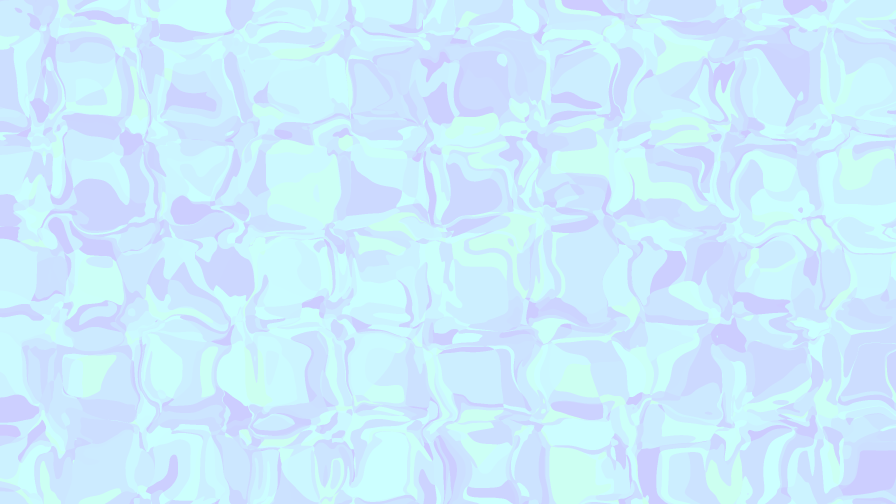
Give the GLSL for this pattern, as a Shadertoy shader.

```glsl
// Pastel mosaic of flat, rounded patches in mint, sky and lavender.
// The plane is stretched at the centres of a grid and squeezed at its seams,
// then warped; jittered cells crossed with noise bands pick each patch's hue.

const float TAU = 6.2831853;
const float GRID_ROWS = 5.2;
const vec2 GRID_SHIFT = vec2(0.0, 0.35);
const int AA = 3;

float hash(vec2 cell, float seed) {
    vec3 v = fract(cell.xyx * 0.1031 + seed * 0.137);
    v += dot(v, v.yzx + 33.33);
    return fract((v.x + v.y) * v.z);
}

// Smooth value noise in 0..1
float noise(vec2 p, float seed) {
    vec2 i = floor(p), f = fract(p);
    f = f * f * f * (f * (f * 6.0 - 15.0) + 10.0);
    float low = mix(hash(i, seed), hash(i + vec2(1, 0), seed), f.x);
    float high = mix(hash(i + vec2(0, 1), seed), hash(i + vec2(1, 1), seed), f.x);
    return mix(low, high, f.y);
}

vec2 wobble(vec2 p, float seed) {
    return vec2(noise(p, seed), noise(p, seed + 1.7)) - 0.5;
}

// Slow near whole numbers (broad patches), fast halfway between (slivers)
vec2 squeezeSeams(vec2 p, float density, float amount) {
    return density * (p - amount * sin(TAU * p) / TAU);
}

// Lattice index of the nearest jittered point
vec2 nearestCell(vec2 p, float jitter) {
    vec2 base = floor(p + 0.5), best = base;
    float bestDist = 1e3;
    for (int y = -1; y <= 1; y++)
    for (int x = -1; x <= 1; x++) {
        vec2 cell = base + vec2(x, y);
        vec2 point = cell + jitter * (vec2(hash(cell, 3.0), hash(cell, 4.0)) - 0.5);
        float d = dot(p - point, p - point);
        if (d < bestDist) { bestDist = d; best = cell; }
    }
    return best;
}

// Pale hue wheel at full brightness
vec3 pastel(float hue, float saturation) {
    vec3 wheel = abs(mod(hue * 6.0 + vec3(0, 4, 2), 6.0) - 3.0) - 1.0;
    return mix(vec3(1), clamp(wheel, 0.0, 1.0), saturation);
}

vec3 mosaic(vec2 p) {
    // Wander the grid slightly, squeeze it, then bend patch outlines
    p += 0.16 * wobble(p * 3.1, 11.0);
    vec2 q = squeezeSeams(p, 2.9, 0.8);
    q += 0.9 * wobble(q * 1.1, 21.0) + 0.3 * wobble(q * 2.7, 31.0);

    // Base patches, with islands and ribbons cut by noise levels
    vec2 cell = nearestCell(q, 0.8);
    float islands = floor(noise(q * 0.95 + 5.3, 41.0) * 4.0);
    float ribbons = floor(noise(q * 0.7 + 9.1, 51.0) * 3.0);
    float phase = 2.0 * hash(cell, 61.0) + 0.57 * islands + 0.21 * ribbons;

    // Fold the phase to an even spread in -1..1, with rarer end hues
    float t = 2.0 * abs(mod(phase, 2.0) - 1.0) - 1.0;
    float hue = 0.56 + 0.085 * t + 0.03 * pow(abs(t), 7.0) * sign(t);
    return pastel(hue, 0.2);
}

void mainImage(out vec4 fragColor, in vec2 fragCoord) {
    // Average a small grid of samples for smooth edges
    vec3 sum = vec3(0);
    for (int j = 0; j < AA; j++)
    for (int i = 0; i < AA; i++) {
        vec2 offset = (vec2(i, j) + 0.5) / float(AA) - 0.5;
        vec2 uv = (fragCoord + offset) / iResolution.y;
        sum += mosaic(uv * GRID_ROWS - GRID_SHIFT);
    }
    fragColor = vec4(sum / float(AA * AA), 1.0);
}
```
